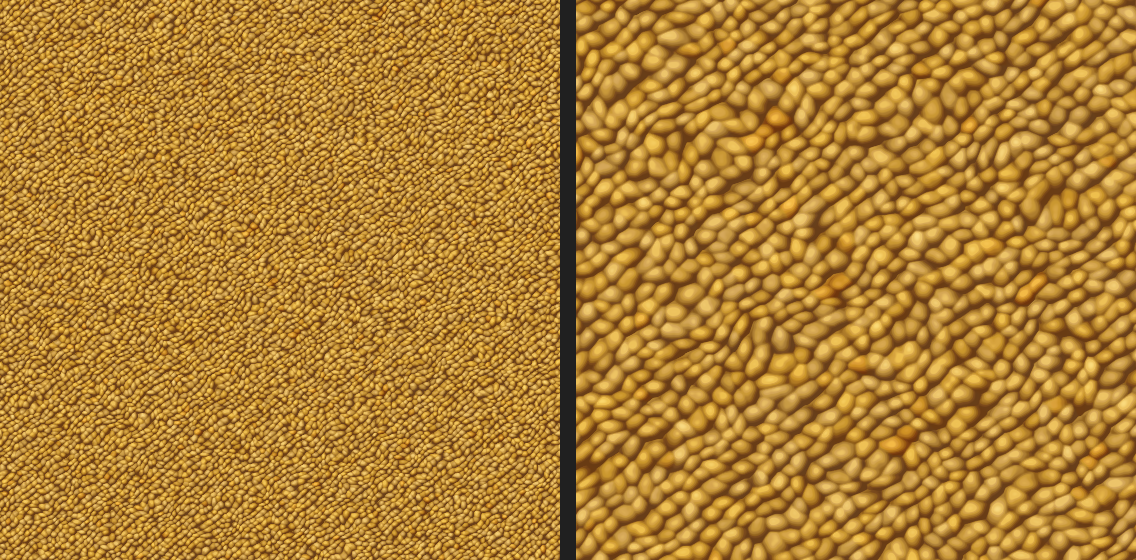
Left, the full canvas; right, a detail of the centre.
A Shadertoy shader for this texture:

```glsl
// Golden woven cloth: small rounded yarn bumps on a diagonal lattice.
// Each bump is a jittered elliptical dome lit from the upper left; nearby domes
// are blended by height, and the resulting tone picks a colour from a gold ramp.

float hash(vec2 p) {
    return fract(sin(dot(p, vec2(127.1, 311.7))) * 43758.5453);
}

float noise(vec2 p) {
    vec2 i = floor(p), f = fract(p);
    f = f * f * (3.0 - 2.0 * f);
    return mix(mix(hash(i), hash(i + vec2(1, 0)), f.x),
               mix(hash(i + vec2(0, 1)), hash(i + vec2(1, 1)), f.x), f.y);
}

mat2 rotation(float angle) {
    float c = cos(angle), s = sin(angle);
    return mat2(c, s, -s, c);
}

// Returns the tone (x) and the hue variation (y) of the weave.
vec2 weave(vec2 uv) {
    mat2 lattice = rotation(0.74);
    vec2 p = uv * vec2(95.0, 105.0);
    p += 0.9 * vec2(noise(uv * 34.0), noise(uv * 34.0 + 57.0));
    p = p * lattice;
    vec2 sum = vec2(0.0);
    float total = 0.0;
    for (int j = -1; j <= 1; j++) {
        for (int i = -1; i <= 1; i++) {
            vec2 cell = floor(p) + vec2(i, j);
            vec2 jitter = vec2(hash(cell), hash(cell + 19.3)) - 0.5;
            vec2 d = lattice * (p - cell - 0.5 - 0.5 * jitter);

            // Ellipse of random slant, mostly rising to the right
            float angle = 0.7 + 1.9 * (hash(cell + 41.7) - 0.5);
            float size = 0.85 + 0.32 * hash(cell + 73.1);
            vec2 q = (d * rotation(angle)) / (size * vec2(0.70, 0.50));
            float height = 1.0 - dot(q, q);

            // Dome shading with a slight per-bump brightness
            float tone = 0.11 + 0.72 * max(height, -0.3) + 0.85 * dot(d, vec2(-0.6, 0.8))
                       + 0.16 * (hash(cell + 97.9) - 0.5);
            float weight = exp(6.0 * max(height, -3.0));
            sum += weight * vec2(tone, hash(cell + 131.3));
            total += weight;
        }
    }
    return sum / total;
}

vec3 goldRamp(float t) {
    vec3 color = mix(vec3(0.41, 0.24, 0.09), vec3(0.48, 0.29, 0.11), smoothstep(-0.25, 0.04, t));
    color = mix(color, vec3(0.57, 0.38, 0.11), smoothstep(0.04, 0.20, t));
    color = mix(color, vec3(0.68, 0.49, 0.18), smoothstep(0.20, 0.44, t));
    color = mix(color, vec3(0.79, 0.60, 0.22), smoothstep(0.44, 0.65, t));
    color = mix(color, vec3(0.84, 0.65, 0.30), smoothstep(0.65, 0.78, t));
    color = mix(color, vec3(0.93, 0.76, 0.36), smoothstep(0.78, 0.90, t));
    return mix(color, vec3(0.99, 0.87, 0.50), smoothstep(0.95, 1.2, t));
}

void mainImage(out vec4 fragColor, in vec2 fragCoord) {
    vec2 uv = fragCoord / iResolution.xy;
    vec2 cloth = weave(uv);

    // Fine fibres and faint horizontal slubs
    float tone = cloth.x + 0.34 * (noise(uv * 220.0) - 0.5);
    tone -= 0.07 * smoothstep(0.75, 0.95, noise(uv * vec2(16.0, 95.0) + 8.0));

    // Some bumps lean to orange, others to a paler gold
    vec3 color = goldRamp(tone);
    float light = smoothstep(0.1, 0.8, tone);
    color += (cloth.y - 0.5) * vec3(-0.01, 0.02, 0.04 + 0.09 * light);
    color += smoothstep(0.95, 1.0, 1.0 - cloth.y) * vec3(0.02, -0.02, -0.02);
    fragColor = vec4(clamp(color, 0.0, 1.0), 1.0);
}
```
